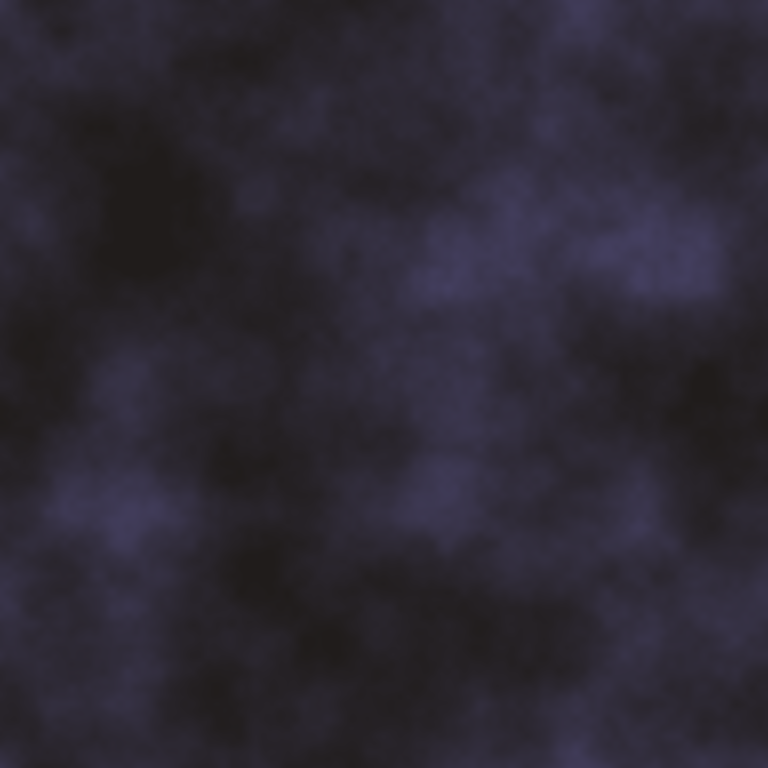
Give the GLSL for this texture, as a Shadertoy shader.

```glsl
// Dim violet haze: soft, cloudy patches drifting over a warm near-black ground.
// Wrapping value noise is summed over octaves, brought to unit spread,
// skewed a little towards the lights and mapped to a two-colour ramp.

#define BASE_CELLS 6
#define OCTAVES 5
#define GAIN 0.54
#define SEED 37u
#define MID_TONE 0.279
#define CONTRAST 0.155
#define SKEW 0.013
#define SHADOW vec3(0.125, 0.110, 0.105)
#define GLOW vec3(0.300, 0.280, 0.440)

// Integer hash of a lattice point, 0 to 1
float hash(ivec2 cell, uint layer) {
    uint h = uint(cell.x) * 1597334677u
           ^ uint(cell.y) * 3812015801u
           ^ (layer + SEED) * 2654435769u;
    h = (h ^ (h >> 16)) * 2146121005u;
    h = (h ^ (h >> 15)) * 2221713035u;
    h ^= h >> 16;
    return float(h & 0xffffu) / 65535.0;
}

// Lattice value that repeats after the given number of cells
float latticeValue(ivec2 cell, int period, uint layer) {
    return hash((cell + period) % period, layer);
}

// Smooth value noise, periodic over the unit square
float wrappedNoise(vec2 uv, int period, uint layer) {
    vec2 p = uv * float(period);
    ivec2 cell = ivec2(floor(p));
    vec2 f = fract(p);
    vec2 blend = f * f * (3.0 - 2.0 * f);
    float bottom = mix(latticeValue(cell, period, layer),
                       latticeValue(cell + ivec2(1, 0), period, layer), blend.x);
    float top = mix(latticeValue(cell + ivec2(0, 1), period, layer),
                    latticeValue(cell + ivec2(1, 1), period, layer), blend.x);
    return mix(bottom, top, blend.y);
}

// Sum of octaves with zero mean and a standard deviation near one
float haze(vec2 uv) {
    const float NOISE_DEVIATION = 0.2145;
    float sum = 0.0;
    float power = 0.0;
    float amplitude = 1.0;
    int period = BASE_CELLS;
    for (int i = 0; i < OCTAVES; i++) {
        sum += amplitude * (wrappedNoise(uv, period, uint(i)) - 0.5);
        power += amplitude * amplitude;
        amplitude *= GAIN;
        period *= 2;
    }
    return sum / (NOISE_DEVIATION * sqrt(power));
}

void mainImage(out vec4 fragColor, in vec2 fragCoord) {
    vec2 uv = fragCoord / iResolution.xy;
    float density = haze(uv);

    // Tone curve and colour ramp
    float tone = MID_TONE + CONTRAST * density + SKEW * density * density;
    vec3 color = mix(SHADOW, GLOW, clamp(tone, 0.0, 1.0));
    fragColor = vec4(color, 1.0);
}
```
